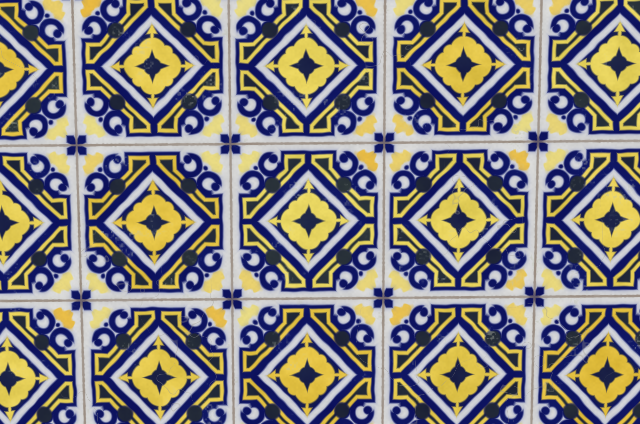
Reproduce this pattern procedurally as a WebGL 1 fragment shader.

```glsl
precision highp float;
// Glazed wall tiles: yellow quatrefoils in diamonds, strapwork bands, blue scrolls and corner leaves.
uniform vec2 u_resolution;

float hash(vec2 p) {
  return fract(sin(dot(p, vec2(127.1, 311.7))) * 43758.5453);
}

float noise(vec2 p) {
  vec2 i = floor(p), f = fract(p);
  f = f * f * (3.0 - 2.0 * f);
  return mix(mix(hash(i), hash(i + vec2(1.0, 0.0)), f.x),
             mix(hash(i + vec2(0.0, 1.0)), hash(i + 1.0), f.x), f.y);
}

float fbm(vec2 p) {
  float sum = 0.0, amp = 0.5;
  for (int i = 0; i < 4; i++) {
    sum += amp * noise(p);
    p = p * 2.1 + 7.3;
    amp *= 0.5;
  }
  return sum;
}

// The distances below take m = (larger, smaller) of the folded tile coordinates.
float flower(vec2 m) {
  float lobes = min(length(m - vec2(0.098, 0.0)) - 0.087, length(m - 0.085) - 0.047);
  float stem = max(m.y - 0.011, m.x - 0.26);
  float barb = max(0.208 - m.x, (m.y - (0.272 - m.x) * 0.55) * 0.85);
  return min(lobes, min(stem, barb));
}

float star(vec2 m) {
  return min(length(m) - 0.056, m.y - (0.105 - m.x) * 0.38);
}

float band(vec2 m) {
  float s = m.x + m.y;
  float outer = min(m.y - 0.18, (s - 0.53) * 0.707);
  return max(max((0.365 - s) * 0.707, m.x - 0.452), outer);
}

float scroll(vec2 m) {
  vec2 r = m - vec2(0.365, 0.245);
  float gap = dot(r, vec2(0.77, -0.64)) - 0.86 * length(r);
  float ring = max(abs(length(r) - 0.061) - 0.019, gap);
  float bulb = length(m - vec2(0.405, 0.229)) - 0.027;
  return min(min(ring, bulb), length(m - 0.343) - 0.014);
}

// k is measured inward from the nearest tile corner.
float leaf(vec2 k) {
  vec2 s = vec2(max(k.x, k.y), min(k.x, k.y));
  float d = min(length(s - vec2(0.16, 0.077)) - 0.032, length(s - 0.105) - 0.048);
  return d + 0.008 * sin(95.0 * s.x - 40.0 * s.y);
}

float cornerStar(vec2 k) {
  float hi = max(k.x, k.y), lo = min(k.x, k.y);
  return max(hi - 0.062, (hi - 0.03) * 0.6 - lo);
}

void main() {
  vec2 p = (gl_FragCoord.xy - 0.5 * u_resolution) / u_resolution.y;

  // Slightly converging wall grid
  vec2 grid = vec2((p.x - 0.03) / (0.360 + 0.018 * p.y) - 0.335,
                   (p.y - 0.162 - 0.008 * p.x) / 0.366);
  vec2 id = floor(grid);
  vec2 cell = fract(grid) - 0.5;
  vec2 k = 0.5 - abs(cell);
  float px = 1.0 / (0.36 * u_resolution.y);
  float soft = max(0.008, 0.8 * px);

  // Hand-stencilled wobble and a small shift per tile
  vec2 shift = 0.016 * (vec2(hash(id + 3.1), hash(id + 8.7)) - 0.5);
  vec2 wobble = 0.008 * (vec2(noise(grid * 17.0), noise(grid * 17.0 + 40.0)) - 0.5);
  vec2 q = abs(cell - shift + wobble);
  vec2 m = vec2(max(q.x, q.y), min(q.x, q.y));
  float s = m.x + m.y;
  float wear = fbm(grid * 7.0 + 20.0);
  float grain = noise(grid * 75.0);

  // Glaze colours, varied from tile to tile
  float tone = hash(id + 21.4);
  vec3 white = vec3(0.86, 0.86, 0.855) + 0.06 * (wear - 0.5);
  vec3 yellow = mix(vec3(0.91, 0.85, 0.40), vec3(0.89, 0.75, 0.25), tone);
  yellow += 0.16 * (wear - 0.5);
  vec3 navy = mix(vec3(0.04, 0.05, 0.34), vec3(0.07, 0.11, 0.42), wear);
  vec3 slate = mix(vec3(0.10, 0.12, 0.21), vec3(0.19, 0.23, 0.23),
                   clamp(0.6 * hash(id + 5.6) + 0.8 * wear - 0.2, 0.0, 1.0));

  // Corner leaves, from pale lemon to orange
  float leafTone = hash(id * 2.0 + step(0.0, cell) + 61.0);
  vec3 leafInk = mix(vec3(0.91, 0.86, 0.52), vec3(0.91, 0.72, 0.24), leafTone * leafTone);
  vec3 col = mix(white, leafInk, smoothstep(soft, -soft, leaf(0.5 - q) + 0.012 * (wear - 0.5)));

  // Blue frame and scrolls, with a bleed into the white glaze
  float strap = band(m);
  float knob = length(m - 0.234) - 0.048;
  float rim = max((0.33 - s) * 0.707, (s - 0.39) * 0.707);
  float field = (s - 0.263) * 0.707;
  float blue = min(min(strap, scroll(m)), min(knob - 0.01, min(rim, field)));
  blue = min(blue, cornerStar(k));
  col = mix(col, vec3(0.42, 0.47, 0.70), (0.3 + 0.4 * wear) * exp(-85.0 * max(blue, 0.0)));
  col = mix(col, navy, smoothstep(soft, -soft, blue));

  // Yellow outlines around slate panels and the round knobs
  float panel = max(strap + 0.023, 0.021 - m.y);
  col = mix(col, yellow, smoothstep(soft, -soft, panel));
  col = mix(col, slate, smoothstep(soft, -soft, panel + 0.026));
  col = mix(col, navy, 0.7 * smoothstep(soft, -soft, knob - 0.007));
  col = mix(col, slate, smoothstep(soft, -soft, knob));

  // Flower with its dark star
  float bloom = flower(m);
  col = mix(col, slate, 0.5 * smoothstep(0.0, -0.03, field));
  col = mix(col, yellow, smoothstep(soft, -soft, bloom));
  col = mix(col, mix(navy, slate, 0.65), smoothstep(soft, -soft, star(m)));

  // Rubbed glaze, pale pits, fine scratches and grain
  float rubbed = smoothstep(0.60, 0.78, wear) * smoothstep(0.45, 0.9, grain);
  col = mix(col, vec3(0.72, 0.73, 0.66), 0.4 * rubbed);
  float scratch = abs(fbm(grid * 2.3 + 31.0) - 0.5);
  float patchy = smoothstep(0.62, 0.8, noise(grid * 1.7 + 9.0));
  col = mix(col, vec3(0.62, 0.60, 0.56), 0.35 * patchy * smoothstep(0.006, 0.0, scratch));
  col *= 0.985 + 0.03 * grain;

  // Grout joints and softly shaded tile edges
  float edge = min(k.x, k.y);
  col *= 1.0 - 0.07 * exp(-edge * 50.0);
  float joint = smoothstep(0.006 + px, 0.003, edge + 0.004 * (grain - 0.5));
  col = mix(col, vec3(0.56, 0.50, 0.45), joint * (0.55 + 0.4 * wear));
  gl_FragColor = vec4(clamp(col, 0.0, 1.0), 1.0);
}
```
